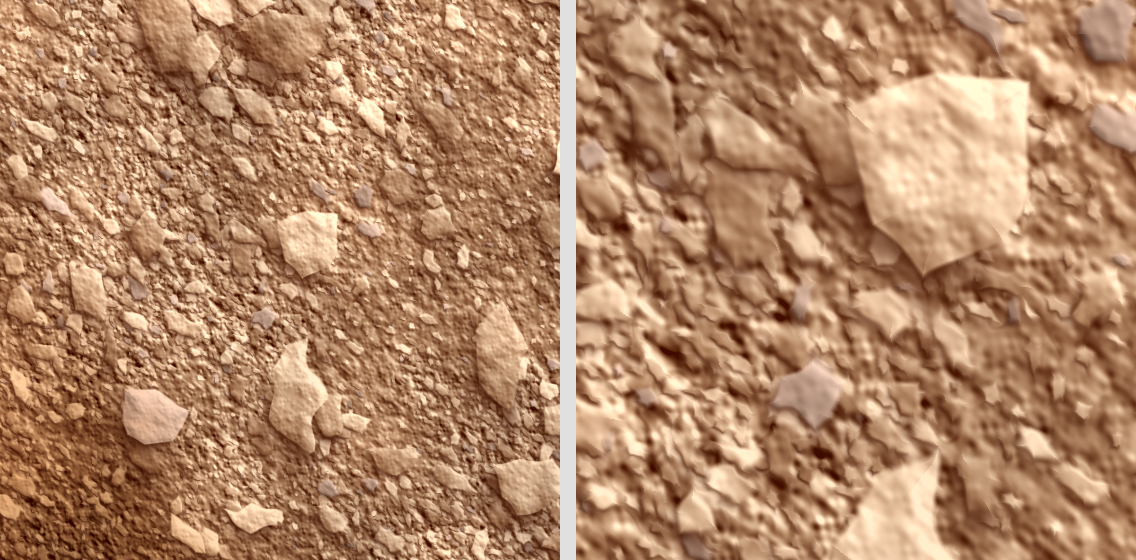
Left: the whole. Right: its middle third, enlarged.
Write a three.js fragment shader that draws this texture.

```glsl
// Dry stony hillside: crumbly brown soil strewn with angular, slanting rocks.
varying vec2 vUv;

const vec3 SHADOW_COLOR = vec3(0.30, 0.12, 0.04);
const vec3 DARK_EARTH = vec3(0.34, 0.15, 0.06);
const vec3 MID_EARTH = vec3(0.645, 0.475, 0.345);
const vec3 PALE_EARTH = vec3(0.95, 0.82, 0.69);
const vec3 LILAC_ROCK = vec3(0.70, 0.58, 0.53);
const vec3 RED_TINT = vec3(0.88, 0.76, 0.63);
const vec3 PIVOT = vec3(0.60, 0.43, 0.315);  // colour left unchanged by CONTRAST
const float CONTRAST = 1.15;
const vec2 LIGHT = vec2(0.6, 0.8);
const float SLANT = -0.92;         // main direction of the rocks, radians
const float BIGGEST_CELL = 0.2;    // spacing of the largest rocks
const float LAYER_RATIO = 0.53;    // size step between rock layers
const float EDGE = 0.002;          // edge softness
const float RELIEF_STEP = 0.004;   // light offset for soil bumps
const float RELIEF_GAIN = 2.7;
const float CRACK_DEPTH = 0.16;
const float TAU = 6.28318;

vec2 hash2(vec2 p) {
  vec3 q = fract(p.xyx * vec3(0.1031, 0.1030, 0.0973));
  q += dot(q, q.yzx + 33.33);
  return fract((q.xx + q.yz) * q.zy);
}

float noise(vec2 p) {
  vec2 i = floor(p), f = fract(p);
  f = f * f * (3.0 - 2.0 * f);
  float low = mix(hash2(i).x, hash2(i + vec2(1.0, 0.0)).x, f.x);
  float high = mix(hash2(i + vec2(0.0, 1.0)).x, hash2(i + 1.0).x, f.x);
  return mix(low, high, f.y);
}

float fbm(vec2 p) {
  float sum = 0.0, amp = 0.5;
  for (int i = 0; i < 3; i++) {
    sum += amp * noise(p);
    p = mat2(1.6, 1.2, -1.2, 1.6) * p + 7.3;
    amp *= 0.58;
  }
  return sum / 0.96;
}

mat2 rotation(float a) {
  return mat2(cos(a), -sin(a), sin(a), cos(a));
}

vec3 earth(float tone) {
  tone = clamp(tone, -0.1, 1.04);
  return tone < 0.5 ? mix(DARK_EARTH, MID_EARTH, tone * 2.0)
                    : mix(MID_EARTH, PALE_EARTH, tone * 2.0 - 1.0);
}

// Patches where rocks gather (1) or bare soil shows (0)
float stoniness(vec2 p) {
  return smoothstep(0.3, 0.66, fbm(p * 4.5 + 3.0));
}

// Soil height, drawn out along the slope
float soilHeight(vec2 p) {
  return fbm(rotation(SLANT) * p * vec2(46.0, 60.0));
}

// Lays one jittered grid of rocks over the ground
vec3 scatterRocks(vec3 ground, vec2 p, float cell, float density, float seed, float relief) {
  vec2 wobble = vec2(noise(p * 4.0 / cell), noise(p * 4.0 / cell + 19.0)) - 0.5;
  vec2 q = p / cell + 0.13 * wobble;
  float soft = EDGE / cell;
  for (int j = -1; j <= 1; j++)
  for (int i = -1; i <= 1; i++) {
    vec2 id = floor(q) + vec2(float(i), float(j));
    vec2 key = id + seed * 41.0 + 100.0;
    vec2 chance = hash2(key);
    if (chance.x > density * mix(0.4, 1.35, stoniness(id * cell))) continue;

    // Local frame of this rock
    vec2 form = hash2(key + 211.0), kind = hash2(key + 307.0);
    mat2 turn = rotation(SLANT + (form.x - 0.5) * 1.5);
    vec2 d = turn * (q - id - 0.5 - (hash2(key + 503.0) - 0.5) * 0.6);
    vec2 light = turn * LIGHT;
    d.x /= mix(1.1, 2.2, form.y);
    float radius = mix(0.15, 0.3, kind.x);

    // Irregular convex outline from half planes
    float dist = -1.0;
    vec2 facet = vec2(1.0, 0.0);
    for (int k = 0; k < 6; k++) {
      vec2 corner = hash2(key + float(k) * 17.0 + 601.0);
      float angle = (float(k) + 0.8 * corner.x) * TAU / 6.0;
      vec2 normal = vec2(cos(angle), sin(angle));
      float plane = dot(d, normal) - radius * mix(0.72, 1.12, corner.y);
      if (plane > dist) { dist = plane; facet = normal; }
    }

    // Cast shadow, then lit surface with bevelled rim
    float away = smoothstep(-0.15, 0.9, -dot(normalize(d + 0.0001), light));
    float shadow = away * exp(-max(dist, 0.0) / 0.075);
    ground = mix(ground, SHADOW_COLOR, shadow * 0.85);
    float rim = smoothstep(-0.11, 0.0, dist);
    float tone = mix(0.48, 0.96, kind.y) + 0.22 * rim * dot(facet, light);
    tone += 0.35 * dot(d, light) + relief * 0.35 + 0.3 * (noise(p * 34.0 + seed) - 0.5);
    vec3 rock = earth(tone);
    float grey = step(0.93, chance.y) * 0.6;
    rock = mix(rock, LILAC_ROCK * (0.55 + 0.65 * tone), grey);
    ground = mix(ground, rock, 1.0 - smoothstep(-soft, soft, dist));
  }
  return ground;
}

void main() {
  vec2 p = vUv;

  // Bare soil with bumps lit from the upper right
  float relief = RELIEF_GAIN * (soilHeight(p) - soilHeight(p + LIGHT * RELIEF_STEP));
  float patchTone = fbm(p * 5.0 + 11.0) - 0.5;
  float stony = stoniness(p);
  float tone = 0.44 + 0.4 * patchTone + 0.13 * stony + 0.06 * p.y;
  tone += relief * mix(0.6, 1.1, stony) + 0.2 * (noise(p * 85.0) - 0.5);

  // Thin dark cracks between crumbs
  float ridge = 1.0 - abs(2.0 * fbm(rotation(SLANT) * p * vec2(30.0, 42.0) + 5.0) - 1.0);
  tone -= CRACK_DEPTH * smoothstep(0.84, 0.98, ridge) * mix(0.4, 1.0, stony);
  vec3 color = earth(tone);

  // Rocks from grit up to boulders
  for (int i = 0; i < 5; i++) {
    float level = float(i);
    float cell = BIGGEST_CELL * pow(LAYER_RATIO, 4.0 - level);
    float density = mix(0.66, 0.26, level / 4.0);
    color = scatterRocks(color, p, cell, density, level + 1.0, relief);
  }

  // Broad light and dark patches, redder earth towards the lower left
  color *= 1.04 + 0.3 * patchTone + 0.08 * (p.y - 0.5);
  float red = 1.0 - smoothstep(0.15, 0.7, p.x + 0.8 * p.y + 0.5 * patchTone);
  color *= mix(vec3(1.0), RED_TINT, red);
  color = PIVOT + (color - PIVOT) * CONTRAST;
  gl_FragColor = vec4(clamp(color, 0.0, 1.0), 1.0);
}
```
